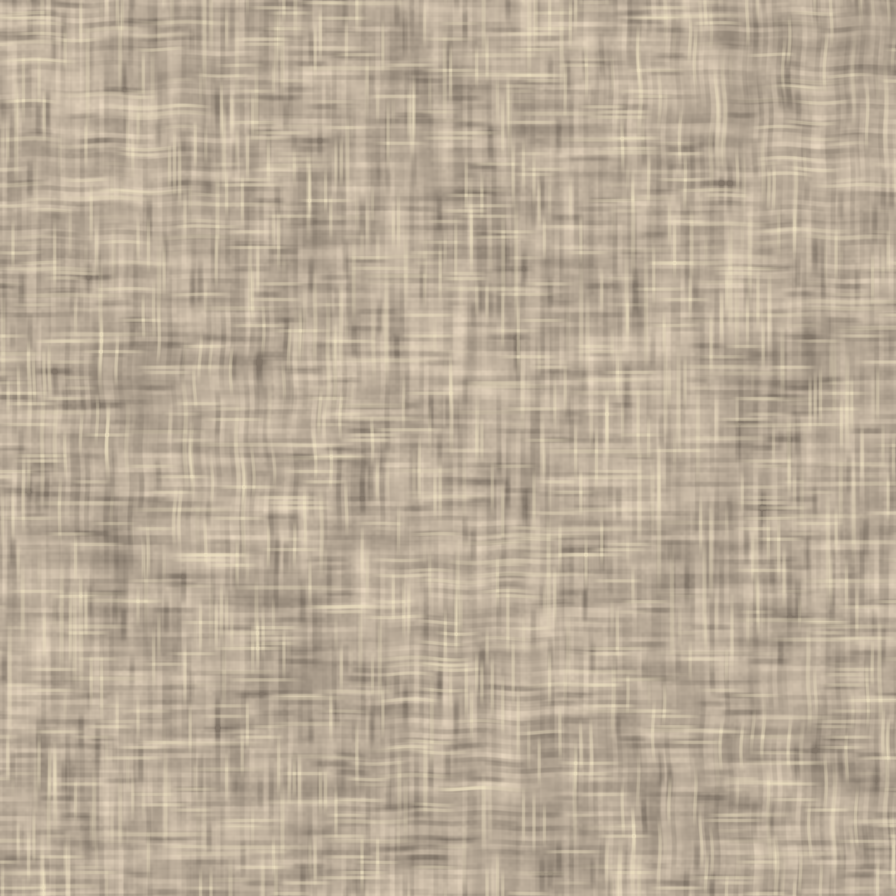
This texture is drawn by a three.js fragment shader. Its source:

```glsl
// Draws a coarse beige linen weave with crossing, uneven threads and pale slubs.
varying vec2 vUv;

const float TAU = 6.2831853;
const vec3 SHADOW = vec3(0.50, 0.455, 0.405);
const vec3 LIGHT = vec3(0.936, 0.868, 0.775);
const vec3 CREAM = vec3(0.95, 0.90, 0.77);

float hash(float n, float seed) {
  return fract(sin(n * 12.9898 + seed * 78.233) * 43758.5453);
}

// Shade along one thread, -1 to 1: two sines with random pace and phase.
float strand(float id, float along, float seed) {
  float slow = sin(along * (0.6 + hash(id, seed)) + TAU * hash(id, seed + 1.3));
  float fast = sin(along * (1.5 + hash(id, seed + 2.7)) + TAU * hash(id, seed + 4.1));
  return 0.5 * (slow + fast);
}

// Side by side threads with softened borders; p.x runs along them.
float threads(vec2 p, float count, float pace, float seed) {
  float across = p.y * count;
  float id = floor(across);
  float blend = smoothstep(0.25, 0.75, fract(across));
  return mix(strand(id, p.x * pace, seed), strand(id + 1.0, p.x * pace, seed), blend);
}

// Sparse thin streaks that fade in and out along their thread.
float slubs(vec2 p, float count, float pace, float cutoff, float seed) {
  float across = p.y * count;
  float id = floor(across);
  float profile = 1.0 - smoothstep(0.12, 0.5, abs(fract(across) - 0.5));
  return profile * smoothstep(cutoff, 0.98, strand(id, p.x * pace, seed));
}

// Slight sideways drift of the threads, strongest in a few patches.
vec2 drift(vec2 p) {
  float patchMask = smoothstep(0.2, 0.9, sin(p.x * 8.0 - 2.6) * sin(p.y * 5.0 + 0.4));
  float wave = sin(p.x * 75.0 + 2.0 * sin(p.y * 9.0)) + 0.6 * sin(p.x * 31.0 + p.y * 12.0);
  return vec2(p.x, p.y + 0.0011 * wave * patchMask);
}

// Tone of one thread direction, from fine yarns to broad bands.
float yarnTone(vec2 p, float seed) {
  float tone = 0.135 * threads(p, 185.0, 17.0, seed);
  tone += 0.11 * threads(p, 82.0, 12.0, seed + 11.0);
  tone += 0.065 * threads(p, 23.0, 8.0, seed + 23.0);
  return tone - 0.24 * slubs(p, 105.0, 22.0, 0.6, seed + 37.0);
}

// Pale highlights of one thread direction.
float paleYarn(vec2 p, float seed) {
  float thin = slubs(p, 172.0, 19.0, 0.45, seed);
  float longYarn = slubs(p, 138.0, 9.0, 0.6, seed + 13.0);
  return 0.42 * thin + 0.34 * longYarn;
}

// Fine fibre speckle on a small soft grid.
float speckle(vec2 p, float count) {
  vec2 cell = floor(p * count);
  vec2 f = smoothstep(0.0, 1.0, fract(p * count));
  float low = mix(hash(cell.x, cell.y), hash(cell.x + 1.0, cell.y), f.x);
  float high = mix(hash(cell.x, cell.y + 1.0), hash(cell.x + 1.0, cell.y + 1.0), f.x);
  return mix(low, high, f.y) - 0.5;
}

void main() {
  vec2 weft = drift(vUv);
  vec2 warp = drift(vUv.yx);

  float tone = 0.5 + yarnTone(weft, 3.0) + yarnTone(warp, 61.0);
  tone += 0.07 * speckle(vUv, 230.0);
  float pale = paleYarn(weft, 127.0) + paleYarn(warp, 171.0);

  vec3 cloth = mix(SHADOW, LIGHT, clamp(tone, 0.0, 1.0));
  gl_FragColor = vec4(mix(cloth, CREAM, clamp(pale, 0.0, 0.85)), 1.0);
}
```
